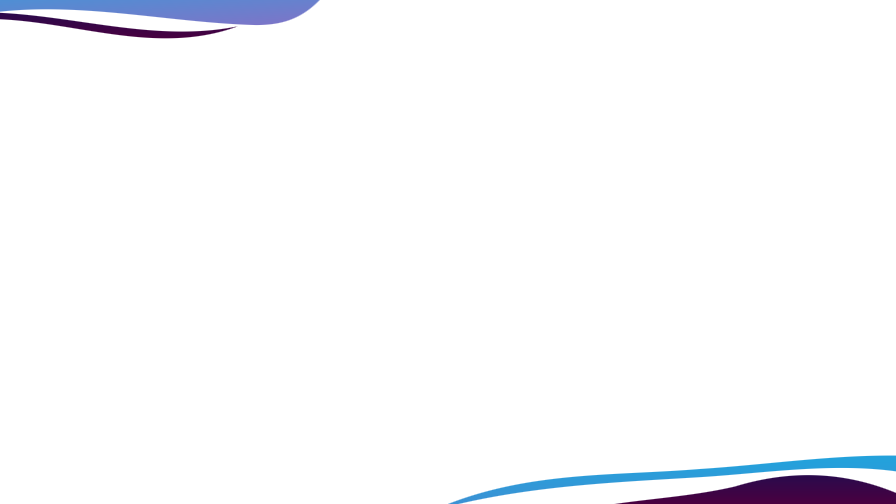
Give the GLSL for this background, as a Shadertoy shader.

```glsl
#define SPAN 768.0  // canvas width in design units
#define PAPER vec3(1.0)
#define SKY vec3(0.31, 0.56, 0.83)
#define LILAC vec3(0.50, 0.45, 0.78)
#define CYAN vec3(0.14, 0.63, 0.86)
#define AZURE vec3(0.24, 0.57, 0.83)
#define INDIGO vec3(0.16, 0.04, 0.30)
#define PLUM vec3(0.29, 0.00, 0.25)

// Cubic Bezier height over the interval [start, end]
float curve(float x, float start, float end, vec4 h) {
    float t = clamp((x - start) / (end - start), 0.0, 1.0);
    float s = 1.0 - t;
    return dot(h, vec4(s * s * s, 3.0 * s * s * t, 3.0 * s * t * t, t * t * t));
}

// Two cubic spans meeting at a joint
float wave(float x, vec3 knots, vec4 left, vec4 right) {
    return x < knots.y ? curve(x, knots.x, knots.y, left)
                       : curve(x, knots.y, knots.z, right);
}

// Smooth coverage of the region where d is positive
float cover(float d) {
    return clamp(0.5 + d / fwidth(d), 0.0, 1.0);
}

void mainImage(out vec4 fragColor, in vec2 fragCoord) {
    vec2 p = fragCoord * SPAN / iResolution.x;
    float x = p.x;
    float rise = p.y;
    float depth = SPAN * iResolution.y / iResolution.x - p.y;
    vec3 color = PAPER;

    // Upper left: rounded sweep hanging from the top edge
    float sweep = wave(x, vec3(0.0, 220.0, 274.0),
                       vec4(10.0, 2.1, 19.6, 21.5), vec4(21.5, 21.2, 18.5, 0.0));
    vec3 sweepColor = mix(SKY, LILAC, clamp(depth / 44.0 + x / 548.0, 0.0, 1.0));
    color = mix(color, sweepColor, cover(sweep - depth));

    // Upper left: dark tapering ribbon
    float ribbonTop = curve(x, 0.0, 204.0, vec4(11.0, 14.3, 36.4, 22.5));
    float ribbonBase = curve(x, 0.0, 204.0, vec4(16.5, 19.5, 47.6, 22.5));
    float ribbon = cover(ribbonBase - depth) - cover(ribbonTop - depth);
    vec3 ribbonColor = mix(INDIGO, PLUM, clamp((depth - 10.0) / 24.0, 0.0, 1.0));
    color = mix(color, ribbonColor, clamp(ribbon, 0.0, 1.0));

    // Lower right: bright ribbon rising from the bottom edge
    float bandTop = wave(x, vec3(384.0, 600.0, 768.0),
                         vec4(0.0, 28.1, 24.1, 30.0), vec4(30.0, 33.6, 42.0, 41.5));
    float bandBase = wave(x, vec3(393.0, 600.0, 768.0),
                          vec4(0.0, 16.0, 18.8, 23.0), vec4(23.0, 26.5, 35.5, 28.0));
    float band = cover(bandTop - rise) - cover(bandBase - rise);
    vec3 bandColor = mix(AZURE, CYAN, clamp(rise / 36.0, 0.0, 1.0));
    color = mix(color, bandColor, clamp(band, 0.0, 1.0));

    // Lower right: dark hill
    float hill = wave(x, vec3(527.0, 630.0, 768.0),
                      vec4(0.0, 5.0, 7.0, 15.0), vec4(15.0, 29.0, 28.5, 9.5));
    vec3 hillColor = mix(PLUM, INDIGO, clamp(rise / 25.0, 0.0, 1.0));
    color = mix(color, hillColor, cover(hill - rise));

    fragColor = vec4(color, 1.0);
}
```
